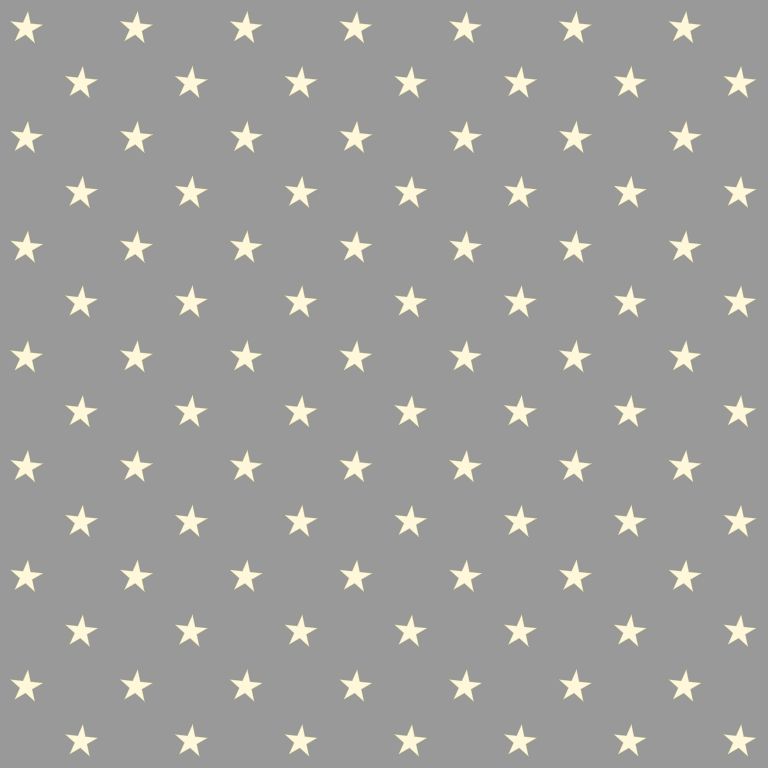
This pattern is drawn by a WebGL 1 fragment shader. Its source:

```glsl
precision highp float;

uniform vec2 u_resolution;

const float PI = 3.14159265;

// Signed distance to a five-pointed star, tilted slightly clockwise
float starDistance(vec2 p, float radius) {
  float sector = 2.0 * PI / 5.0;
  float angle = atan(p.x, p.y) - 0.105;
  angle = abs(mod(angle + 0.5 * sector, sector) - 0.5 * sector);

  // Measure from the tip along one edge of the folded arm
  vec2 fromTip = length(p) * vec2(sin(angle), cos(angle)) - vec2(0.0, radius);
  vec2 edge = vec2(sin(PI / 10.0), -cos(PI / 10.0));
  float along = clamp(dot(fromTip, edge), 0.0, 0.7265 * radius);
  float side = dot(fromTip, vec2(-edge.y, edge.x));
  return length(fromTip - edge * along) * (side < 0.0 ? -1.0 : 1.0);
}

void main() {
  // Seven repeats each way, with a second star half a cell over and up
  vec2 cell = gl_FragCoord.xy / u_resolution * 7.0 - vec2(0.239, 0.742);
  float pixel = 7.0 / min(u_resolution.x, u_resolution.y);
  float star = min(starDistance(fract(cell + 0.5) - 0.5, 0.155),
                   starDistance(fract(cell) - 0.5, 0.155));

  // Grey ground, faintly warm around each cream star
  vec3 ground = mix(vec3(0.6, 0.6, 0.565), vec3(0.6), smoothstep(0.005, 0.025, star));
  float coverage = 1.0 - smoothstep(-0.8 * pixel, 0.8 * pixel, star);
  gl_FragColor = vec4(mix(ground, vec3(0.995, 0.97, 0.85), coverage), 1.0);
}
```
